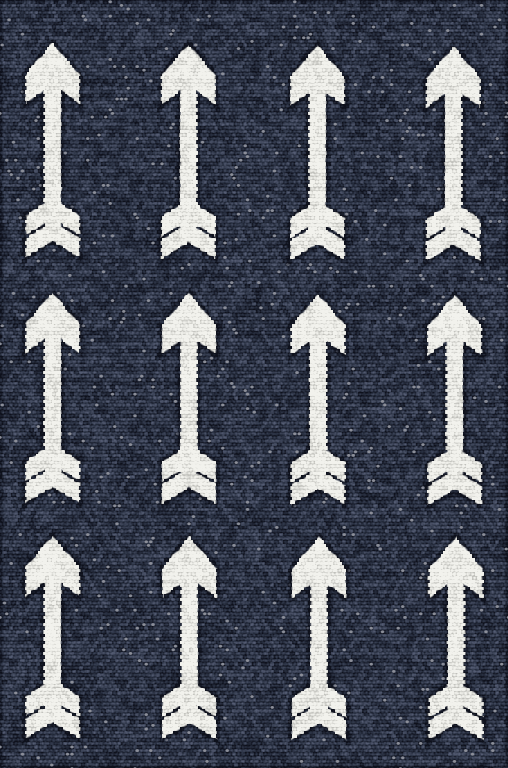
This pattern is drawn by a Shadertoy shader. Its source:

```glsl
// Flat-woven navy rug with a 4 x 3 grid of cream arrows pointing up.
// Arrows are chevron half-planes joined to a shaft box; a brick grid of stitches
// jags their edges, and hash plus gradient noise vary the yarn.

const float RUG_HEIGHT = 768.0;              // design units down the canvas
const vec2 STITCH = vec2(4.5, 3.6);
const vec2 FIRST_TIP = vec2(52.5, 47.0);
const vec2 SPACING = vec2(133.7, 246.0);
const float PI = 3.14159265;

float hash(vec2 p) {
    vec3 q = fract(p.xyx * vec3(0.1031, 0.1030, 0.0973));
    q += dot(q, q.yzx + 33.33);
    return fract((q.x + q.y) * q.z);
}

float gradientDot(vec2 corner, vec2 offset) {
    float angle = 2.0 * PI * hash(corner);
    return dot(vec2(cos(angle), sin(angle)), offset);
}

float gradientNoise(vec2 p) {
    vec2 i = floor(p), f = p - i;
    vec2 u = f * f * f * (f * (f * 6.0 - 15.0) + 10.0);
    vec2 e = vec2(1.0, 0.0);
    float low = mix(gradientDot(i, f), gradientDot(i + e, f - e), u.x);
    float high = mix(gradientDot(i + e.yx, f - e.yx), gradientDot(i + 1.0, f - 1.0), u.x);
    return mix(low, high, u.y);
}

// Signed height above a sloped line, scaled to distance
float slope(float x, float y, float rise) {
    return (y - rise * x) / sqrt(1.0 + rise * rise);
}

// Arrow with its tip at the origin, y pointing down
float arrowDistance(vec2 p, float len) {
    float x = abs(p.x), tail = p.y - len;
    float side = x - 27.0;
    float head = max(side, max(-slope(x - 2.0, p.y, 1.17), slope(x - 9.0, p.y - 45.0, 0.75)));
    float shaft = max(x - 8.5, max(20.0 - p.y, tail + 25.0));
    float feather = max(side, max(-slope(x - 8.0, tail + 54.0, 0.66), slope(x, tail + 16.0, 0.6)));
    float slit = max(abs(slope(x - 8.0, tail + 32.0, 0.6)) - 1.2, 8.0 - x);
    return min(head, min(shaft, max(feather, -slit)));
}

// Repeats the arrow with slight hand-woven drift in place and length
float arrowGrid(vec2 p) {
    float col = clamp(round((p.x - FIRST_TIP.x) / SPACING.x), 0.0, 3.0);
    float row = clamp(floor((p.y - 22.0) / SPACING.y), 0.0, 2.0);
    vec2 tip = FIRST_TIP + SPACING * vec2(col, row);
    tip.x += 2.7 * sin(col * 2.0 * PI / 3.0) + 0.4 * row * col;
    tip.y += 3.0 * sin(row * PI * 0.5) + (col - 1.5) * (1.2 - 0.35 * row);
    float len = 212.0 - 2.0 * row * (row + 1.0);
    return arrowDistance(p - tip, len);
}

vec3 navyYarn(float tone) {
    vec3 dark = vec3(0.055, 0.065, 0.11);
    vec3 middle = vec3(0.17, 0.20, 0.27);
    vec3 light = vec3(0.33, 0.36, 0.45);
    return mix(mix(dark, middle, clamp(tone * 2.0, 0.0, 1.0)), light, clamp(tone * 2.0 - 1.0, 0.0, 1.0));
}

vec3 creamYarn(float tone) {
    return mix(vec3(0.75, 0.75, 0.73), vec3(0.95, 0.95, 0.93), smoothstep(0.0, 0.75, tone));
}

void mainImage(out vec4 fragColor, in vec2 fragCoord) {
    float pixel = RUG_HEIGHT / iResolution.y;
    vec2 p = vec2(fragCoord.x, iResolution.y - fragCoord.y) * pixel;
    float rugWidth = iResolution.x * pixel;

    // Brick-laid stitches
    vec2 grid = p / STITCH;
    grid.x += 0.5 * mod(floor(grid.y), 2.0);
    vec2 stitch = floor(grid), local = grid - stitch - 0.5;
    vec2 stitchCentre = p - local * STITCH;
    float bulge = cos(2.0 * PI * local.x) * 0.4 + cos(2.0 * PI * local.y) * 0.6;

    // Yarn tone: stitch relief, random yarn, and long horizontal streaks
    float streak = gradientNoise(p * vec2(0.018, 0.14)) + 0.5 * gradientNoise(p * 0.03);
    float fuzz = gradientNoise(p * 0.45);
    float tone = 0.49 + 0.25 * bulge + 0.5 * (hash(stitch) - 0.5) + 0.16 * streak + 0.35 * fuzz;

    // Dark bound edge
    vec2 margin = min(p, vec2(rugWidth, RUG_HEIGHT) - p);
    tone -= 0.3 * (1.0 - smoothstep(1.0, 4.0, min(margin.x, margin.y)));

    // Arrow edges partly follow whole stitches
    float d = arrowGrid(mix(p, stitchCentre, 0.5)) + 0.7 * gradientNoise(p * 0.12);
    float inside = 1.0 - smoothstep(-0.6 * pixel, 0.6 * pixel, d);
    float rim = 1.0 - smoothstep(1.0, 5.0, d);

    // Navy ground with pale flecks and a shaded rim around each arrow
    vec3 ground = navyYarn(tone - 0.4 * rim);
    float fleck = step(0.972, hash(stitch + 71.0)) * smoothstep(0.55, 0.2, length(local));
    ground = mix(ground, vec3(0.55, 0.56, 0.60), fleck * (1.0 - rim));

    fragColor = vec4(mix(ground, creamYarn(tone + 0.12), inside), 1.0);
}
```
